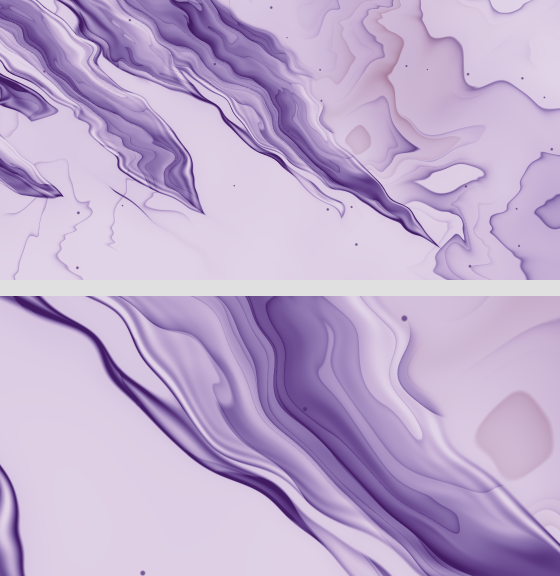
Top, the full canvas; bottom, a detail of the centre.
Write a Shadertoy shader that draws this texture.

```glsl
// Poured violet paint: dark diagonal tongues and fine veined swirls on pale lilac.

const float TAU = 6.28318;
const vec2 FLOW = vec2(0.75, -0.66);
const vec2 STRETCH = vec2(0.4, 1.0);
const vec3 MAUVE = vec3(0.64, 0.47, 0.59);

// Colours from bare ground to the densest pigment
const vec3 PIGMENT[6] = vec3[6](
    vec3(0.88, 0.825, 0.905), vec3(0.77, 0.68, 0.83), vec3(0.64, 0.55, 0.75),
    vec3(0.52, 0.42, 0.66), vec3(0.39, 0.26, 0.54), vec3(0.26, 0.11, 0.39));

// Paint tongues: tip along the flow, centre across it, half width
const vec3 TONGUES[5] = vec3[5](
    vec3(1.10, 1.13, 0.145), vec3(0.48, 0.96, 0.10), vec3(0.46, 0.69, 0.135),
    vec3(0.06, 0.36, 0.22), vec3(0.32, 0.53, 0.045));

vec2 hash2(vec2 p) {
    return fract(sin(vec2(dot(p, vec2(127.1, 311.7)), dot(p, vec2(269.5, 183.3)))) * 4375.85);
}

vec3 pigment(float density) {
    float level = clamp(density, 0.0, 1.0) * 5.0;
    int i = min(int(level), 4);
    return mix(PIGMENT[i], PIGMENT[i + 1], level - float(i));
}

// Layered sines, each octave bent by the ones before
float waves(vec2 p, float phase) {
    float sum = 0.0, amp = 0.5;
    for (int i = 0; i < 4; i++) {
        float angle = 2.4 * float(i) + phase;
        sum += amp * sin(dot(p, vec2(cos(angle), sin(angle))) + phase * 3.0);
        p = p * 1.7 + sum * 0.9;
        amp *= 0.6;
    }
    return sum;
}

// Shear waves of uneven strength that fold the paint
vec2 swirl(vec2 p, float strength, float frequency, float phase) {
    for (int i = 0; i < 5; i++) {
        float angle = phase + 2.1 * float(i);
        vec2 dir = vec2(cos(angle), sin(angle));
        float patchy = 0.7 + 0.6 * sin(frequency * 0.45 * dot(p, dir.yx) + phase);
        p += strength * patchy * vec2(-dir.y, dir.x) * sin(frequency * dot(p, dir) + phase * 2.7);
        strength *= 0.6;
        frequency *= 1.75;
        phase += 1.3;
    }
    return p;
}

// Repeating vein: crisp on one side, fading on the other
float vein(float v, float fade) {
    float saw = fract(v);
    return max(exp(-saw * fade), smoothstep(0.97, 1.0, saw));
}

// Signed height of the tongues, positive inside
float tongueHeight(vec2 f) {
    float height = -1.0;
    for (int i = 0; i < 5; i++) {
        vec3 t = TONGUES[i];
        height = max(height, t.z * min((t.x - f.x) / 0.75, 1.0) - abs(f.y - t.y));
    }
    return height;
}

// Sparse round flecks, one candidate per cell
float flecks(vec2 p, float scale, float radius) {
    vec2 cell = floor(p * scale);
    vec2 seed = hash2(cell);
    float d = length(fract(p * scale) - 0.2 - 0.6 * seed) / scale;
    float size = radius * (0.4 + 0.6 * seed.x);
    return smoothstep(size, size * 0.4, d) * step(0.86, hash2(cell + 7.0).y);
}

vec3 paint(vec2 p) {
    vec2 q = swirl(p, 0.04, 6.0, 0.8);
    vec2 f = vec2(dot(q, FLOW), dot(q, vec2(-FLOW.y, FLOW.x)));
    f = swirl(f * STRETCH, 0.03, 13.0, 2.2) / STRETCH;

    // Pale ground and the veined veil on the right
    vec2 drift = swirl(p, 0.09, 5.0, 2.0);
    float swell = waves(swirl(drift, 0.03, 15.0, 0.4) * vec2(3.6, 4.6), 0.7);
    float patches = smoothstep(-0.3, 0.5, waves(p * 5.0, 0.5));
    float veil = smoothstep(1.4, 1.75, p.x + 0.25 * p.y + 0.15 * swell);
    float sparse = smoothstep(0.15, 0.5, waves(p * 4.0, 2.6));
    float density = 0.02 + 0.04 * waves(q * 5.0, 1.9);
    density += 0.03 * smoothstep(1.0, 1.3, f.y) + veil * 0.18 * swell;
    density += veil * (0.1 + 0.35 * patches) * vein(swell * 2.2, 5.0);
    density += veil * 0.4 * vein(swell * 2.2, 28.0);
    density += 0.25 * veil * patches * vein(swell * 5.0 + q.x, 11.0);
    density += 0.32 * sparse * (1.0 - veil) * vein(swell * 2.2, 30.0);

    // Tongue outline, sharp below and softer above
    float height = tongueHeight(f) + 0.06 * waves(vec2(f.x * 5.0, f.y * 17.0), 1.1);
    float softness = 0.0025 + 0.025 * smoothstep(1.14, 1.3, f.y);
    float body = smoothstep(-softness, softness, height);

    // Long folded streaks and threads inside
    vec2 g = swirl(f * STRETCH, 0.024, 18.0, 3.1);
    float streak = waves(g * vec2(10.0, 32.0), 1.4);
    float folds = g.y * 14.0 + 0.9 * streak + g.x;
    float fine = waves(g * vec2(30.0, 110.0), 1.7);
    float inner = 0.33 + 0.38 * streak + 0.36 * vein(folds, 4.0) + 0.12 * fine;
    inner += 0.22 * vein(folds * 2.0 + 0.4 * fine, 12.0);
    inner += 0.32 * smoothstep(0.4, -0.2, f.x) * smoothstep(1.05, 1.22, f.y);

    // Alternating dark and pale ribbons along the rim
    float rim = exp(-abs(height) / 0.024) * cos(TAU * height / 0.028);
    inner += rim * (0.48 + 0.28 * sin(f.x * 9.0)) * 0.0075 / (softness + 0.005);
    density += 0.05 * exp(-abs(height) / 0.015) * (1.0 - body);
    density = mix(density, inner, body);

    // Mauve curls beside the main tongue
    vec2 away = (q - vec2(1.42, 0.73)) * vec2(4.4, 3.4);
    float curl = exp(-dot(away, away)) * (1.0 - body);
    float blush = curl * (0.08 + 0.5 * vein(swell * 3.0, 3.0) + 0.4 * vein(swell * 3.0, 20.0));

    vec3 color = mix(pigment(density), MAUVE, blush);
    return mix(color, pigment(0.95), 0.7 * flecks(p, 10.0, 0.007));
}

void mainImage(out vec4 fragColor, in vec2 fragCoord) {
    // Four samples smooth the fine threads
    vec3 color = vec3(0.0);
    for (int i = 0; i < 4; i++) {
        float angle = TAU * (float(i) + 0.3) / 4.0;
        vec2 jitter = 0.36 * vec2(cos(angle), sin(angle));
        color += paint((fragCoord + jitter) / iResolution.y);
    }
    fragColor = vec4(color / 4.0, 1.0);
}
```
